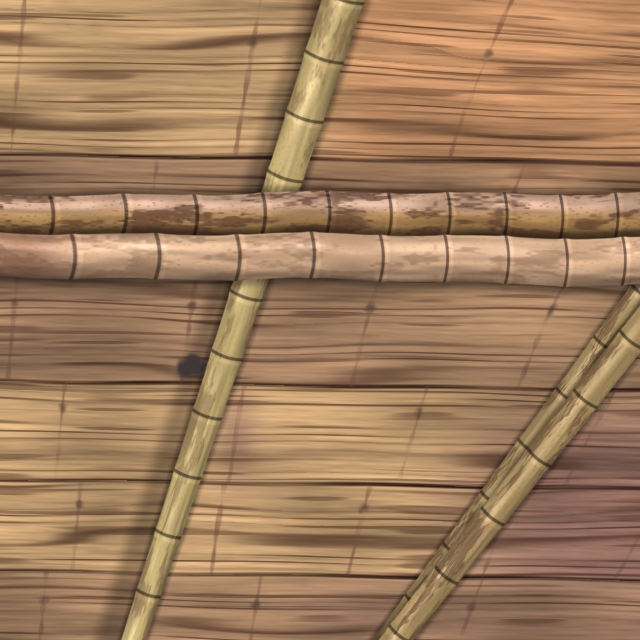
Write a WebGL 2 fragment shader that draws this texture.

```glsl
#version 300 es
precision highp float;
// Woven reed ceiling held by crossing bamboo poles.
uniform vec2 u_resolution;
out vec4 fragColor;

float hash(vec2 p) {
    p = fract(p * vec2(0.1031, 0.1137));
    p += dot(p, p.yx + 33.33);
    return fract((p.x + p.y) * p.x * 7.31);
}

float noise(vec2 p) {
    vec2 i = floor(p), f = fract(p);
    f = f * f * (3.0 - 2.0 * f);
    return mix(mix(hash(i), hash(i + vec2(1, 0)), f.x),
               mix(hash(i + vec2(0, 1)), hash(i + vec2(1, 1)), f.x), f.y);
}

// Distance to the nearest scattered cell point.
float cellular(vec2 p) {
    vec2 i = floor(p);
    float nearest = 2.0;
    for (int y = -1; y <= 1; y++)
        for (int x = -1; x <= 1; x++) {
            vec2 c = i + vec2(x, y);
            nearest = min(nearest, distance(p, c + vec2(hash(c + 7.0), hash(c + 41.0))));
        }
    return nearest;
}

float blob(vec2 p, vec2 center, vec2 size) {
    vec2 d = (p - center) / size;
    return exp(-dot(d, d));
}

// Broad colour zones of the mat.
vec3 matTint(vec2 p, float q) {
    vec3 golden = vec3(0.73, 0.59, 0.425), orange = vec3(0.75, 0.55, 0.39);
    vec3 umber = vec3(0.58, 0.45, 0.35), plum = vec3(0.55, 0.41, 0.36);
    vec3 c = mix(golden, orange, smoothstep(0.42, 0.6, p.x) * smoothstep(0.4, 0.8, p.y));
    c = mix(c, umber, smoothstep(0.39, 0.42, q) * smoothstep(0.765, 0.755, q) * (0.95 - 0.3 * p.x));
    c = mix(c, plum, smoothstep(0.0, 0.3, p.x - 0.55 - 0.25 * p.y) * smoothstep(0.45, 0.28, p.y));
    c = mix(c, umber, 0.75 * smoothstep(0.12, 0.09, q));
    c = mix(c, plum * 0.85, 0.6 * blob(p, vec2(0.56, 0.04), vec2(0.1, 0.05)));
    return mix(c, plum, 0.6 * blob(p, vec2(0.37, 0.32), vec2(0.03, 0.08)));
}

vec3 reedMat(vec2 p) {
    // Row edges, then the spacing and first place of the ties in each row.
    const float edges[7] = float[](1.05, 0.759, 0.58, 0.405, 0.251, 0.108, -0.05);
    const float gaps[6] = float[](0.36, 0.55, 0.275, 0.275, 0.22, 0.33);
    const float starts[6] = float[](0.03, 0.235, 0.02, 0.094, 0.12, 0.065);
    float q = p.y + 0.015 * p.x + 0.0012 * sin(p.x * 17.0 + p.y * 30.0)
            + 0.05 * max(p.x - 0.5, 0.0) * smoothstep(0.77, 0.95, p.y);
    int row = 0;
    float seam = 1.0;
    for (int i = 1; i < 6; i++) {
        if (q < edges[i]) row = i;
        seam = min(seam, abs(q - edges[i]));
    }
    // Reeds: rounded strips with broken dark gaps and fine fibres.
    float v = q * 54.0 + 0.5 * sin(q * 97.0) + 0.2 * sin(p.x * 9.0 + float(row) * 2.0) + 0.4 * noise(vec2(p.x * 5.0, q * 20.0));
    float id = floor(v), f = v - id;
    float tone = 0.5 * hash(vec2(id, 3.0)) + 0.5 * noise(vec2(p.x * 4.0, id * 5.3));
    float fiber = noise(vec2(p.x * 9.0, q * 240.0)) + 0.5 * noise(vec2(p.x * 40.0, q * 420.0));
    vec3 c = matTint(p, q) * (0.78 + 0.2 * tone + 0.13 * sin(3.1416 * f) + 0.17 * (fiber - 0.6));
    float crack = smoothstep(0.2, 0.02, min(f, 1.0 - f)) * smoothstep(0.3, 0.85, noise(vec2(p.x * 6.0, floor(v + 0.5) * 3.7)));
    float split = smoothstep(0.74, 0.92, noise(vec2(p.x * 6.0 + 20.0, q * 135.0)));
    c = mix(c, vec3(0.26, 0.16, 0.12), 0.6 * crack + 0.4 * split * (1.0 - crack));
    c *= 0.86 + 0.28 * noise(p * vec2(6.0, 18.0));
    float breaks = 0.35 + 0.65 * noise(vec2(p.x * 9.0, float(row) * 5.0));
    c = mix(c, vec3(0.17, 0.10, 0.08), smoothstep(0.005, 0.001, seam) * breaks);
    // Slanted ties with a knot on some of them.
    float rise = q - 0.5 * (edges[row] + edges[row + 1]);
    float u = (p.x - (0.09 + 0.5 * p.x * p.x) * rise - starts[row]) / gaps[row];
    float tie = abs(u - round(u)) * gaps[row] + 0.004 * (noise(p * 60.0) - 0.5);
    c = mix(c, vec3(0.38, 0.27, 0.22), 0.55 * smoothstep(0.005, 0.001, tie) * noise(p * 45.0));
    float knot = smoothstep(0.014, 0.004, length(vec2(tie, rise - 0.035)) + 0.006 * noise(p * 130.0));
    return mix(c, vec3(0.31, 0.24, 0.21), 0.6 * knot * step(0.35, hash(vec2(round(u), row))));
}

// Tapered cane; nodes holds spacing, first place and crowding of the rings.
vec3 pole(vec3 under, vec2 p, vec2 a, vec2 b, vec2 radii, vec3 tint, vec3 nodes, float light, float wear, float seed) {
    vec2 axis = normalize(b - a), d = p - a;
    float s = dot(d, axis), r = mix(radii.x, radii.y, s / distance(a, b));
    float k = (s - nodes.y) / nodes.x - nodes.z * sin(3.6 * (s - nodes.y));
    float node = (k - round(k)) * nodes.x;
    r *= 1.0 + 0.04 * exp(-node * node * 9000.0);
    float lateral = dot(d, vec2(-axis.y, axis.x)) / r, across = lateral - light;
    float grain = noise(vec2(s * 14.0 + seed * 9.0, lateral * 5.0));
    vec3 c = tint * (1.06 - 0.25 * across * across + 0.25 * (grain - 0.5));
    c += vec3(0.19, 0.18, 0.18) * exp(-across * across * 14.0) * noise(vec2(s * 20.0, seed));
    float stain = smoothstep(0.6, 0.9, noise(vec2(s * 16.0 + seed, lateral * 2.5)) + 0.4 * noise(vec2(s * 90.0, lateral * 9.0)) - 0.1);
    float pits = smoothstep(0.3, 0.1, cellular(vec2(s * 70.0, lateral * 4.0 + seed)));
    c = mix(c, vec3(0.32, 0.21, 0.16), wear * clamp(stain * 0.8 + pits * 0.3 * grain, 0.0, 1.0));
    float ring = node - 0.15 * r * (1.0 - lateral * lateral);
    c *= 1.0 - 0.45 * smoothstep(0.004, 0.001, abs(ring)) + 0.1 * smoothstep(0.006, 0.0, abs(ring - 0.007));
    float edge = 1.0 / (u_resolution.y * r);
    under *= 1.0 - 0.35 * smoothstep(1.5, 1.0, abs(lateral));
    return mix(under, c, smoothstep(1.0 + edge, 1.0 - edge, abs(lateral)));
}

void main() {
    vec2 p = gl_FragCoord.xy / u_resolution;
    vec3 c = reedMat(p);
    // Cast shadows and the grey knot beside the long cane.
    float side = p.x - (0.208 + 0.328 * p.y);
    c *= 1.0 - 0.28 * smoothstep(-0.075, -0.045, side) * smoothstep(0.0, -0.02, side);
    c *= 1.0 - 0.25 * smoothstep(0.52, 0.57, p.y) * smoothstep(0.66, 0.58, p.y);
    c = mix(c, vec3(0.25, 0.22, 0.22), smoothstep(0.3, 0.6, blob(p, vec2(0.298, 0.428), vec2(0.025, 0.022)) * (0.6 + 0.6 * noise(p * 90.0))));
    // Canes from back to front.
    vec3 straw = vec3(0.73, 0.64, 0.43), olive = vec3(0.63, 0.53, 0.36);
    c = pole(c, p, vec2(1.065, 0.63), vec2(0.597, -0.01), vec2(0.019, 0.018), olive, vec3(0.1, 0.206, 0), -0.2, 0.6, 3.0);
    c = pole(c, p, vec2(1.051, 0.55), vec2(0.61, -0.01), vec2(0.023, 0.021), olive * 1.06, vec3(0.117, 0.22, 0), -0.2, 0.6, 8.0);
    c = pole(c, p, vec2(0.539, 1.01), vec2(0.205, -0.01), vec2(0.032, 0.018), straw, vec3(0.098, 0.104, 0), -0.2, 0.35, 5.0);
    vec2 bent = p + vec2(0, 0.002 * sin(p.x * 23.0) + 0.002 * sin(p.x * 9.0));
    vec3 tan = mix(vec3(0.70, 0.54, 0.34), vec3(0.72, 0.58, 0.48), smoothstep(0.655, 0.68, p.y));
    c = pole(c, bent, vec2(-0.02, 0.666), vec2(1.02, 0.665), vec2(0.03, 0.034), tan, vec3(0.0983, 0.098, 0.4), 0.5, 0.75, 12.0);
    vec3 rose = mix(vec3(0.64, 0.48, 0.38), vec3(0.80, 0.65, 0.52), smoothstep(0.03, 0.16, p.x));
    c = pole(c, bent, vec2(-0.02, 0.603), vec2(1.02, 0.592), vec2(0.034, 0.037), rose, vec3(0.1074, 0.131, 0.5), 0.4, 0.3, 17.0);
    fragColor = vec4(clamp(c, 0.0, 1.0), 1.0);
}
```
